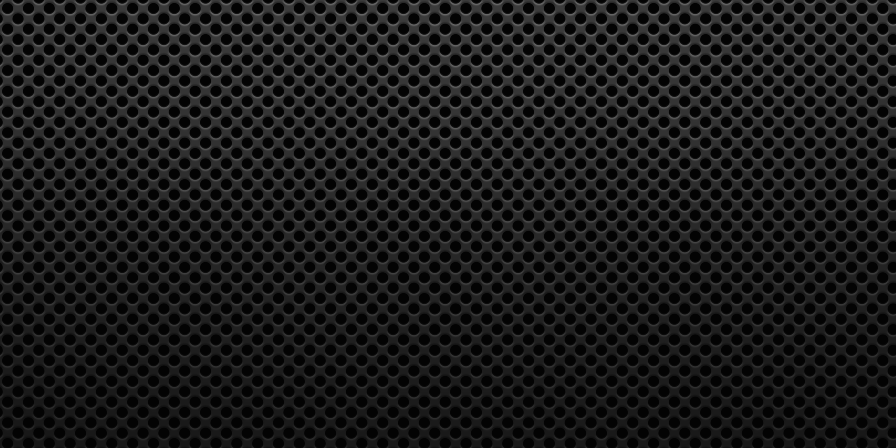
Give the GLSL for this pattern, as a Shadertoy shader.

```glsl
// Dark perforated metal sheet: round holes on a staggered lattice,
// each with a bright lower rim and a shaded upper rim. The lattice is found
// by rounding diagonal coordinates; light fades from top to bottom.

const float COLUMNS = 43.0;               // holes across one row
const float ROWS = 43.25;                 // staggered rows down the sheet
const vec2 FIRST_HOLE = vec2(0.017, 0.981);
const float HOLE_RADIUS = 0.0124;         // in canvas heights
const float RIM_WIDTH = 0.0026;
const float RIM_OFFSET = 0.0012;          // rim crest outside the hole edge
const float EDGE_SOFTNESS = 0.0012;
const float HOLE_SHADE = 0.012;
const float PLATE_BOTTOM = 0.095;
const float PLATE_TOP = 0.235;
const float RIM_LIGHT = 0.75;
const float RIM_SHADOW = 0.32;
const float WALL_LIGHT = 0.35;
const float SIDE_FALLOFF = 0.08;

// Offset from the nearest hole centre on the staggered lattice.
vec2 nearestHoleOffset(vec2 p, vec2 pitch) {
    vec2 q = (p - FIRST_HOLE) / pitch;
    vec2 diagonal = 0.5 * vec2(q.x + q.y, q.x - q.y);
    vec2 cell = floor(diagonal + 0.5);
    vec2 centre = vec2(cell.x + cell.y, cell.x - cell.y);
    return (q - centre) * pitch;
}

// Plate brightness under a soft overhead light.
float plateShade(vec2 uv) {
    float side = 2.0 * uv.x - 1.0;
    float light = mix(PLATE_BOTTOM, PLATE_TOP, smoothstep(-0.1, 1.1, uv.y));
    return light * (1.0 - SIDE_FALLOFF * side * side);
}

void mainImage(out vec4 fragColor, in vec2 fragCoord) {
    vec2 uv = fragCoord / iResolution.xy;
    float aspect = iResolution.x / iResolution.y;
    vec2 p = uv * vec2(aspect, 1.0);
    vec2 pitch = vec2(0.5 * aspect / COLUMNS, 1.0 / ROWS);

    vec2 offset = nearestHoleOffset(p, pitch);
    float radius = length(offset);
    float edge = radius - HOLE_RADIUS;
    float facing = offset.y / max(radius, 1e-5);
    float softness = max(EDGE_SOFTNESS, 0.5 / iResolution.y);

    // Rounded rim: bright below the hole, dim above it.
    float plate = plateShade(uv);
    float crest = (edge - RIM_OFFSET) / RIM_WIDTH;
    float rim = exp(-crest * crest);
    float lit = smoothstep(0.1, 0.9, -facing);
    float shaded = smoothstep(0.0, 0.9, facing);
    float surface = plate * (1.0 + rim * (RIM_LIGHT * lit - RIM_SHADOW * shaded));

    // Dark hole with a faint glow on its lower wall.
    float wall = smoothstep(-0.3 * HOLE_RADIUS, 0.0, edge) * lit;
    float inside = HOLE_SHADE + plate * WALL_LIGHT * wall;

    float shade = mix(inside, surface, smoothstep(-softness, softness, edge));
    fragColor = vec4(vec3(shade), 1.0);
}
```
